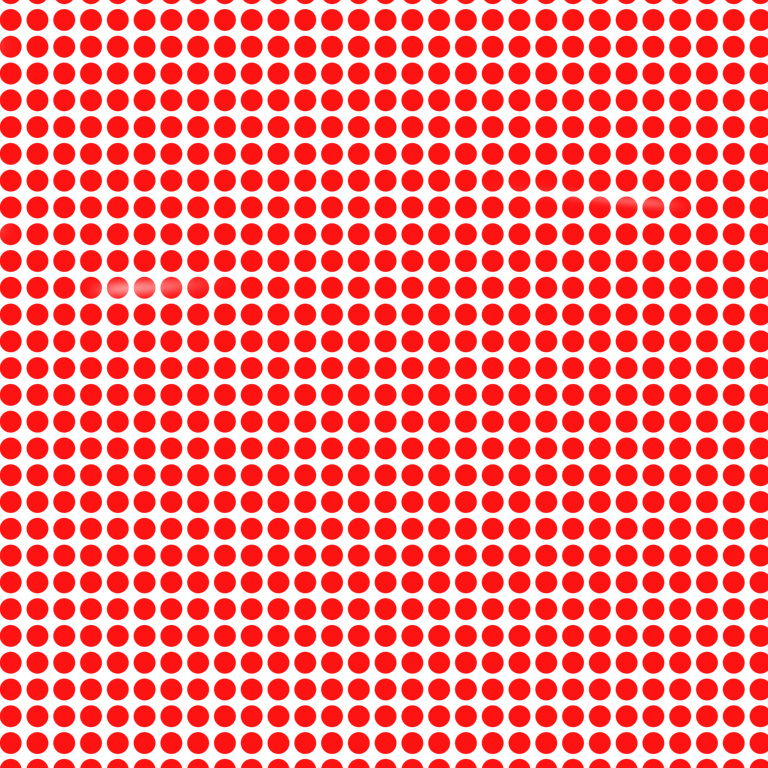
A Shadertoy shader for this pattern:

```glsl
const vec3 PAPER = vec3(1.0);
const vec3 RED = vec3(0.995, 0.075, 0.075);
const float PITCH = 0.03487;
const float RADIUS = 0.01422;
const vec2 FIRST_DOT = vec2(0.0139, 0.0325);

// Signed distance to the nearest dot of a square grid
float dotGrid(vec2 p, vec2 origin, float pitch, float radius) {
    vec2 cell = fract((p - origin) / pitch + 0.5) - 0.5;
    return length(cell * pitch) - radius;
}

// Soft faded stroke from a to b, strongest at the fraction peak
float fadedStroke(vec2 p, vec2 a, vec2 b, float width, float peak) {
    vec2 along = b - a;
    float len = length(along);
    vec2 dir = along / len;
    vec2 rel = p - a;
    float t = dot(rel, dir) / len;
    float across = (rel.y * dir.x - rel.x * dir.y) / width;
    float taper = smoothstep(0.0, peak, t) * (1.0 - smoothstep(peak, 1.0, t));
    return taper * exp(-across * across);
}

// Round pale smudge
float smudge(vec2 p, vec2 center, float size) {
    vec2 d = (p - center) / size;
    return exp(-dot(d, d));
}

// Ink loss over the whole sheet
float wear(vec2 p) {
    float loss = 0.52 * fadedStroke(p, vec2(0.105, 0.621), vec2(0.310, 0.633), 0.010, 0.28);
    loss += 0.30 * fadedStroke(p, vec2(0.610, 0.759), vec2(0.905, 0.730), 0.007, 0.78);
    loss += 0.10 * smudge(p, vec2(0.0, 0.942), 0.012);
    loss += 0.12 * smudge(p, vec2(0.0, 0.702), 0.012);
    return clamp(loss, 0.0, 1.0);
}

void mainImage(out vec4 fragColor, in vec2 fragCoord) {
    vec2 uv = fragCoord / iResolution.xy;
    float pixel = 1.0 / iResolution.y;

    // Dots with smoothed rims
    float d = dotGrid(uv, FIRST_DOT, PITCH, RADIUS);
    float ink = 1.0 - smoothstep(-0.8 * pixel, 0.8 * pixel, d);

    // Worn ink over paper
    vec3 color = mix(PAPER, RED, ink * (1.0 - wear(uv)));
    fragColor = vec4(color, 1.0);
}
```
